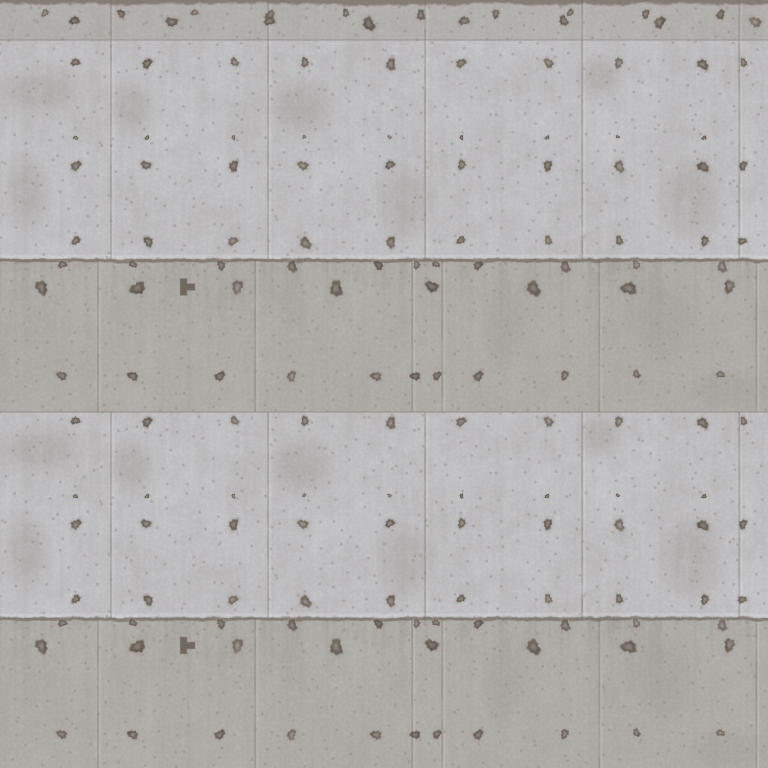
This texture is drawn by a WebGL 2 fragment shader. Its source:

```glsl
#version 300 es
precision highp float;
uniform vec2 u_resolution;
out vec4 fragColor;

const vec3 PALE = vec3(0.755, 0.75, 0.76);
const vec3 WARM = vec3(0.69, 0.68, 0.66);
const vec3 STAIN = vec3(0.635, 0.62, 0.60);
const vec3 RIM = vec3(0.42, 0.385, 0.35);
const vec3 CORE = vec3(0.54, 0.51, 0.48);
const float PERIOD = 0.4668;    // height of one pale and one warm band
const float FIRST = 0.0697;     // depth at which the bands start
const float LEDGE = 0.268;      // height of the pale band
const float PANEL = 0.2045;     // panel width
const float STRIP = 0.0391;     // narrow extra panel in the warm band
const float STRIP_END = 0.5755;

// soft stains: centre, then half size
const vec4 STAINS[10] = vec4[10](
  vec4(0.05, 0.05, 0.07, 0.035), vec4(0.17, 0.07, 0.03, 0.04),
  vec4(0.39, 0.07, 0.05, 0.04), vec4(0.90, 0.185, 0.04, 0.055),
  vec4(0.035, 0.18, 0.03, 0.05), vec4(0.53, 0.19, 0.04, 0.05),
  vec4(0.78, 0.03, 0.03, 0.03), vec4(0.86, 0.35, 0.05, 0.06),
  vec4(0.655, 0.35, 0.025, 0.06), vec4(0.95, 0.44, 0.06, 0.025));

vec2 hash2(vec2 p) {
  vec3 q = fract(p.xyx * vec3(0.1031, 0.103, 0.0973));
  q += dot(q, q.yzx + 33.33);
  return fract((q.xx + q.yz) * q.zy);
}

// distance to the nearest scattered point
float cellular(vec2 p) {
  vec2 cell = floor(p);
  float nearest = 2.0;
  for (int j = -1; j <= 1; j++)
    for (int i = -1; i <= 1; i++) {
      vec2 c = cell + vec2(i, j);
      nearest = min(nearest, length(c + hash2(c) - p));
    }
  return nearest;
}

float layeredSines(vec2 p) {
  float sum = 0.0, amp = 0.5;
  for (int i = 0; i < 7; i++) {
    p = mat2(0.8, 0.6, -0.6, 0.8) * p * 1.85 + 3.1;
    sum += amp * sin(p.x + 1.7 * sin(p.y * 0.9)) * cos(p.y + 1.3 * sin(p.x * 0.8));
    amp *= 0.68;
  }
  return sum;
}

float line(float d, float halfWidth, float soft) {
  return 1.0 - smoothstep(halfWidth - soft * 0.5, halfWidth + soft, abs(d));
}

// chipped tie hole: distance as a share of its ragged radius
float hole(vec2 p, vec2 centre, float radius) {
  vec2 h = hash2(centre * 917.0);
  vec2 d = p - centre - (h - 0.5) * radius * 0.6;
  float a = atan(d.y, d.x);
  float wobble = 1.0 + 0.18 * sin(2.0 * a + h.x * 6.3) + 0.12 * sin(3.0 * a + h.y * 6.3)
               + 0.08 * sin(7.0 * a + h.x * 20.0);
  return length(d) / (radius * wobble * mix(0.75, 1.05, h.y));
}

// two holes in every panel
float panelHoles(vec2 p, float start, float y, float radius) {
  float panel = floor((p.x - start) / PANEL);
  float left = start + panel * PANEL;
  float offset = p.x - left < 0.103 ? 0.047 : 0.159;
  return hole(p, vec2(left + offset, y), radius);
}

float evenHoles(vec2 p, float start, float pitch, float y, float radius) {
  return hole(p, vec2(start + pitch * round((p.x - start) / pitch), y), radius);
}

void main() {
  vec2 uv = gl_FragCoord.xy / u_resolution;
  float aa = 1.0 / u_resolution.y;
  float depth = 1.0 - uv.y;
  float v = depth < FIRST ? depth - FIRST : mod(depth - FIRST, PERIOD);
  vec2 p = vec2(uv.x, v);
  bool pale = v < LEDGE;
  float cap = 1.0 - smoothstep(0.05, 0.053, depth);

  // mottled concrete, rain streaks and fine grain
  float cloud = layeredSines(p * vec2(9.0, 12.0));
  float fine = layeredSines(p * 38.0 + 7.0);
  float streak = cellular(p * vec2(150.0, 7.0)) + cellular(p * vec2(57.0, 3.0) + 9.0) - 0.95;
  float grain = cellular(p * 210.0) - 0.5;
  vec3 color = mix(pale ? PALE : WARM, WARM, cap * 0.8);
  float dirt = 0.16 * cloud + 0.12 * fine + (pale ? 0.12 : 0.2) * streak + (pale ? 0.06 : 0.12);
  for (int i = 0; i < 10; i++) {
    float reach = length((p - STAINS[i].xy) / STAINS[i].zw) + 0.45 * cloud + 0.25 * fine;
    dirt += 0.42 * (1.0 - smoothstep(0.3, 1.25, reach));
  }
  float below = v - LEDGE;
  dirt += pale ? 0.0 : 0.5 * exp(-below * 30.0) * smoothstep(-0.2, 0.5, streak + 0.4 * fine);
  color = mix(color, STAIN, clamp(dirt, -0.25, 1.0)) + 0.03 * grain;
  float pit = 1.0 - smoothstep(0.04, 0.12, cellular(p * 42.0));
  color = mix(color, CORE, pit * 0.35);

  // panel joints
  float shifted = uv.x - (!pale && uv.x > STRIP_END - STRIP * 0.3 ? STRIP : 0.0);
  float start = pale ? 0.1445 : 0.1276;
  float joint = mod(shifted - start + PANEL * 0.5, PANEL) - PANEL * 0.5;
  color = mix(color, CORE, line(joint, 0.0007, aa) * (0.5 + 0.2 * fine));
  color += 0.03 * line(joint - 0.003, 0.001, aa);
  float seam = v + (depth < 0.2 ? 0.0177 : 0.0);
  color = mix(color, CORE, 0.55 * line(min(seam, PERIOD - v), 0.0006, aa));

  // crumbled ledge and top edge
  float crust = below + 0.002 * fine;
  color = mix(color, RIM, line(crust - 0.0015, 0.0015 + 0.001 * abs(cloud), aa * 1.5) * 0.65);
  color += 0.04 * line(crust + 0.004, 0.0015, aa);
  color = mix(color, RIM, 0.65 * (1.0 - smoothstep(0.003, 0.008, depth + 0.003 * fine)));

  // tie holes
  float chip = 9.0;
  if (pale) {
    float rows[3] = float[3](0.013, 0.146, 0.245);
    for (int i = 0; i < 3; i++) {
      chip = min(chip, panelHoles(p, start, rows[i], 0.0068));
      chip = min(chip, hole(p, vec2(0.967, rows[i]), 0.006));
    }
    chip = min(chip, panelHoles(p, start, 0.109, 0.0028));
    vec2 top = vec2(uv.x, depth);
    chip = min(chip, evenHoles(top, 0.098, 0.1268, 0.029, 0.0078));
    chip = min(chip, evenHoles(top, 0.254, 0.0977, 0.018, 0.0058));
  } else {
    float rows[2] = float[2](0.276, 0.4195);
    float side = uv.x > STRIP_END ? STRIP : 0.0;
    for (int i = 0; i < 2; i++) {
      chip = min(chip, panelHoles(vec2(uv.x - side, v), start, rows[i], 0.0065));
      chip = min(chip, evenHoles(vec2(clamp(uv.x, 0.53, 0.58), v), 0.5417, 0.0273, rows[i], 0.006)
                 + 9.0 * step(0.025, abs(uv.x - 0.5554)));
    }
    chip = min(chip, evenHoles(p, 0.052, 0.1281, 0.304, 0.0088));
  }
  vec3 chipColor = mix(CORE, RIM, smoothstep(0.15, 0.7, chip)) + 0.08 * fine;
  color = mix(color, STAIN, 0.35 * (1.0 - smoothstep(1.0, 1.9, chip)));
  color = mix(color, chipColor, 0.9 * (1.0 - smoothstep(0.75, 1.2, chip)));

  // one square-edged patch in the warm band
  vec2 stem = abs(p - vec2(0.239, 0.304)) - vec2(0.0045, 0.011);
  vec2 arm = abs(p - vec2(0.246, 0.304)) - vec2(0.008, 0.0045);
  float patchEdge = min(max(stem.x, stem.y), max(arm.x, arm.y));
  color = mix(color, RIM, 0.9 * (1.0 - smoothstep(-aa, aa, patchEdge)));

  fragColor = vec4(color, 1.0);
}
```
